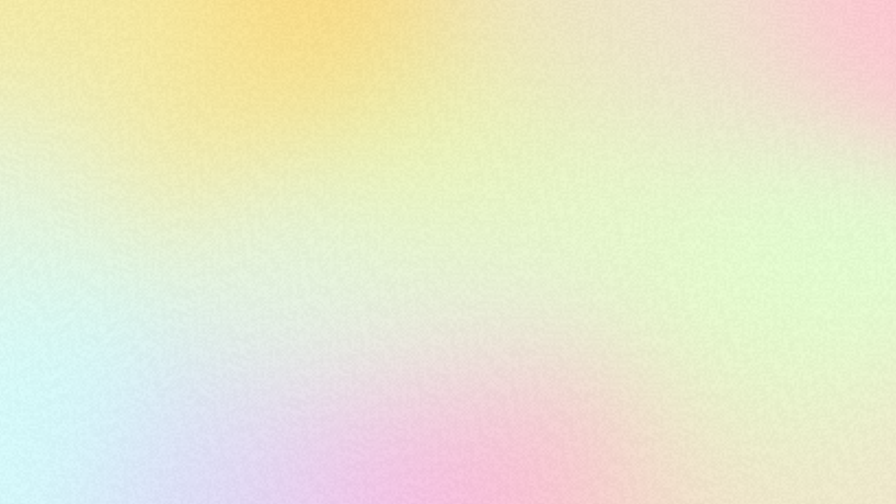
Write a WebGL 1 fragment shader that draws this background.

```glsl
precision highp float;
// Soft pastel mesh gradient with fine paper grain.
// Colour anchors are blended by normalised Gaussian weights, so each one
// melts into its neighbours; smooth value noise then adds the grain.

uniform vec2 u_resolution;

// Tuning: positions are in canvas heights, x spans 0 to about 1.78
const float ASPECT = 16.0 / 9.0;
const float FALLOFF = 14.0;       // higher gives tighter colour areas
const float GRAIN_CELLS = 230.0;  // grain cells per canvas height
const float GRAIN_AMOUNT = 0.035;

const vec3 AMBER    = vec3(0.98, 0.84, 0.49);
const vec3 YELLOW   = vec3(0.96, 0.91, 0.63);
const vec3 LIME     = vec3(0.92, 0.96, 0.70);
const vec3 CREAM    = vec3(0.93, 0.89, 0.76);
const vec3 BLUSH    = vec3(0.99, 0.77, 0.82);
const vec3 MINT     = vec3(0.88, 0.99, 0.82);
const vec3 LEAF     = vec3(0.90, 0.98, 0.79);
const vec3 CYAN     = vec3(0.83, 0.98, 0.98);
const vec3 MIST     = vec3(0.89, 0.96, 0.89);
const vec3 LAVENDER = vec3(0.86, 0.87, 0.97);
const vec3 ORCHID   = vec3(0.96, 0.74, 0.91);
const vec3 PINK     = vec3(0.99, 0.72, 0.81);
const vec3 PEACH    = vec3(0.95, 0.86, 0.79);
const vec3 SAND     = vec3(0.94, 0.90, 0.80);

// Weighted colour in rgb, weight in a
vec4 anchor(vec2 p, vec2 center, vec3 color) {
    vec2 d = p - center;
    return vec4(color, 1.0) * exp(-FALLOFF * dot(d, d));
}

vec3 meshGradient(vec2 p) {
    // Warm upper band
    vec4 sum = anchor(p, vec2(0.66, 1.00), AMBER);
    sum += anchor(p, vec2(0.35, 0.85), YELLOW);
    sum += anchor(p, vec2(0.03, 0.98), YELLOW);
    sum += anchor(p, vec2(1.08, 0.98), CREAM);
    sum += anchor(p, vec2(1.38, 0.92), CREAM + vec3(0.0, 0.0, 0.05));
    sum += anchor(p, vec2(1.75, 1.03), BLUSH);

    // Green middle band
    sum += anchor(p, vec2(0.04, 0.62), MIST);
    sum += anchor(p, vec2(0.88, 0.68), LIME);
    sum += anchor(p, vec2(1.20, 0.56), LEAF);
    sum += anchor(p, vec2(1.58, 0.46), MINT);
    sum += anchor(p, vec2(0.60, 0.43), MIST);
    sum += anchor(p, vec2(0.95, 0.40), MIST);

    // Cool to pink lower band
    sum += anchor(p, vec2(0.05, 0.22), CYAN);
    sum += anchor(p, vec2(0.45, 0.02), LAVENDER);
    sum += anchor(p, vec2(0.76, 0.00), ORCHID);
    sum += anchor(p, vec2(1.04, 0.09), PINK);
    sum += anchor(p, vec2(1.36, 0.00), PEACH);
    sum += anchor(p, vec2(1.76, 0.00), SAND);
    sum += anchor(p, vec2(1.48, 0.24), LEAF);
    return sum.rgb / sum.a;
}

float hash(vec2 cell) {
    return fract(sin(dot(cell, vec2(127.1, 311.7))) * 43758.5);
}

float valueNoise(vec2 p) {
    vec2 cell = floor(p);
    vec2 f = fract(p);
    f = f * f * (3.0 - 2.0 * f);
    float low = mix(hash(cell), hash(cell + vec2(1.0, 0.0)), f.x);
    float high = mix(hash(cell + vec2(0.0, 1.0)), hash(cell + 1.0), f.x);
    return mix(low, high, f.y);
}

void main() {
    vec2 p = gl_FragCoord.xy / u_resolution * vec2(ASPECT, 1.0);
    float grain = valueNoise(p * GRAIN_CELLS) - 0.5;
    vec3 color = meshGradient(p) + grain * GRAIN_AMOUNT;
    gl_FragColor = vec4(clamp(color, 0.0, 1.0), 1.0);
}
```
